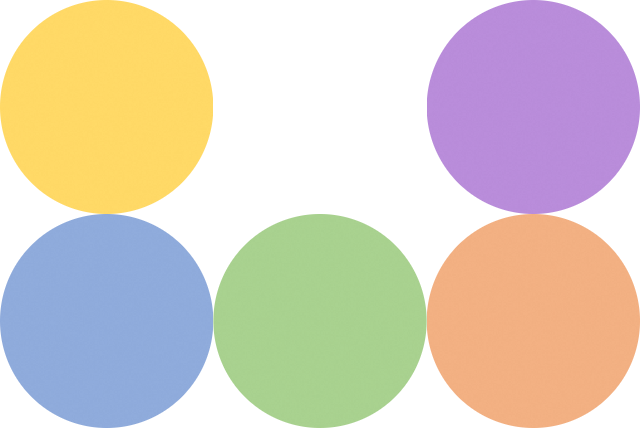
Give the GLSL for this background, as a WebGL 2 fragment shader.

```glsl
#version 300 es
precision highp float;

uniform vec2 u_resolution;
out vec4 fragColor;

float hash(vec2 p) {
    p = fract(p * vec2(0.1031, 0.1137));
    p += dot(p, p.yx + 33.33);
    return fract((p.x + p.y) * p.x);
}

// Disc colour for a cell of the 3 by 2 grid, counted from the lower left
vec3 discColor(vec2 cell) {
    const vec3 white = vec3(1.0);
    const vec3 blue = vec3(0.56, 0.67, 0.86);
    const vec3 green = vec3(0.66, 0.82, 0.56);
    const vec3 orange = vec3(0.95, 0.69, 0.51);
    const vec3 yellow = vec3(1.0, 0.85, 0.40);
    const vec3 purple = vec3(0.725, 0.55, 0.855);
    vec3 lower = cell.x < 0.5 ? blue : cell.x < 1.5 ? green : orange;
    vec3 upper = cell.x < 0.5 ? yellow : cell.x < 1.5 ? white : purple;
    return cell.y < 0.5 ? lower : upper;
}

void main() {
    vec2 grid = gl_FragCoord.xy / u_resolution * vec2(3.0, 2.0);
    vec2 cell = floor(grid);
    vec2 local = fract(grid) - 0.5;

    // Faint print grain inside the discs
    float grain = (hash(floor(grid * 170.0)) - 0.5) * 0.008;
    vec3 ink = discColor(cell);
    ink += grain * step(ink.g, 0.99);

    // Each disc fills its cell, with an edge one pixel wide
    float pixel = 2.0 / u_resolution.y;
    float coverage = clamp(0.5 - (length(local) - 0.5) / pixel, 0.0, 1.0);
    fragColor = vec4(mix(vec3(1.0), ink, coverage), 1.0);
}
```
